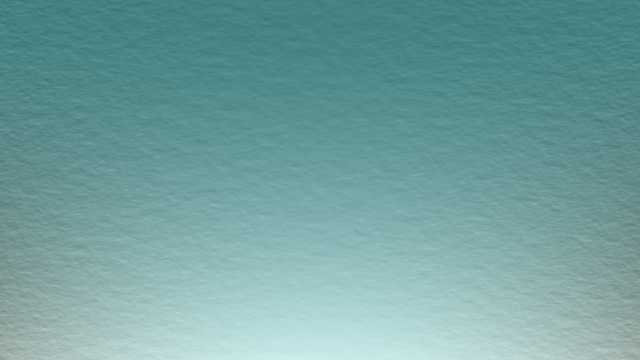
Reproduce this background procedurally as a Shadertoy shader.

```glsl
const vec3 DEEP_TEAL = vec3(0.27, 0.505, 0.505);
const vec3 PALE_AQUA = vec3(0.79, 0.925, 0.92);
const vec3 EDGE_TINT = vec3(0.79, 0.74, 0.72);

// Sine-free hash of a lattice cell, from 0 to 1
float hash(vec2 cell) {
    vec3 q = fract(vec3(cell.xyx) * 0.1031);
    q += dot(q, q.yzx + 33.33);
    return fract((q.x + q.y) * q.z);
}

float valueNoise(vec2 p) {
    vec2 cell = floor(p);
    vec2 f = fract(p);
    f = f * f * (3.0 - 2.0 * f);
    float low = mix(hash(cell), hash(cell + vec2(1.0, 0.0)), f.x);
    float high = mix(hash(cell + vec2(0.0, 1.0)), hash(cell + 1.0), f.x);
    return mix(low, high, f.y);
}

// Layered ripple height; gain sets how much fine grain remains
float rippleHeight(vec2 p, float gain) {
    const mat2 turn = mat2(0.98, 0.199, -0.199, 0.98);
    float height = 0.0;
    float weight = 0.5;
    for (int i = 0; i < 3; i++) {
        height += weight * valueNoise(p);
        p = turn * p * 2.03 + 17.3;
        weight *= gain;
    }
    return height;
}

// Light and shade on the ripples, lit from one direction
float relief(vec2 p, vec2 stretch, vec2 lightStep, float gain) {
    return rippleHeight(p * stretch, gain)
         - rippleHeight((p + lightStep) * stretch, gain);
}

// Vertical wash with greyer, dimmer lower sides
vec3 waterWash(float depth, float side) {
    vec3 wash = mix(DEEP_TEAL, PALE_AQUA, pow(depth, 1.65));
    float edge = side * side * smoothstep(0.0, 0.95, depth);
    return wash * mix(vec3(1.0), EDGE_TINT, edge);
}

void mainImage(out vec4 fragColor, in vec2 fragCoord) {
    vec2 uv = fragCoord / iResolution.xy;
    vec2 p = fragCoord / iResolution.y;
    float depth = 1.0 - uv.y;
    float side = abs(2.0 * uv.x - 1.0);

    vec3 color = waterWash(depth, side);

    // Ripples grow rougher toward the sides and calm in the bright pool
    float gain = mix(0.5, 0.72, side);
    float shade = relief(p, vec2(27.0, 52.0), vec2(0.0015, 0.004), gain);
    float calm = 1.0 - 0.65 * smoothstep(0.65, 1.0, depth) * (1.0 - side);
    float strength = mix(0.15, 0.24, side * depth) * calm;
    color += shade * strength;

    fragColor = vec4(clamp(color, 0.0, 1.0), 1.0);
}
```
